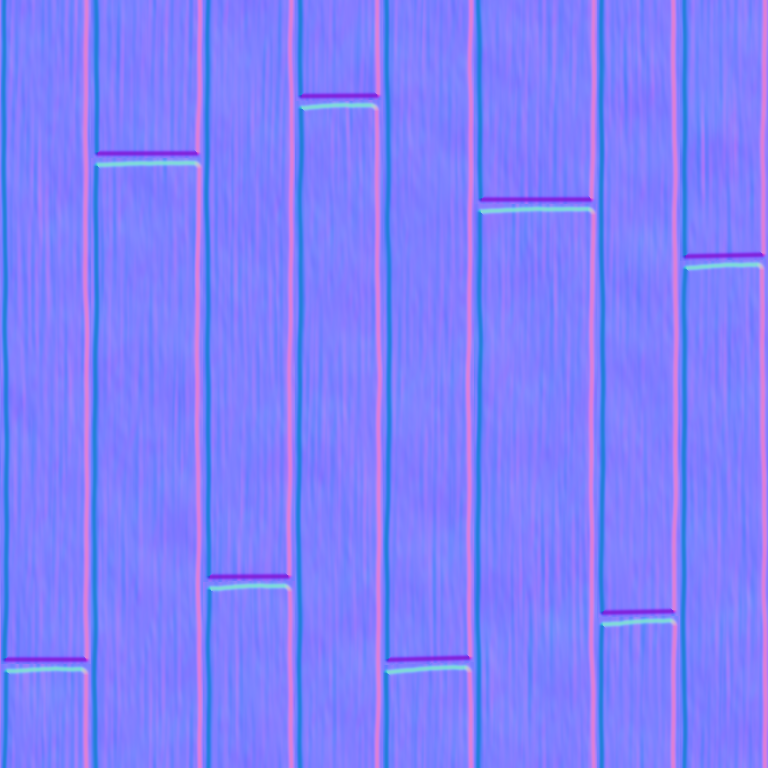
Reproduce this texture map procedurally as a Shadertoy shader.

```glsl
#define BOARDS 8
#define SEAM_SHIFT 0.0008
#define GROOVE_INSET 0.0062
#define BEVEL_WIDTH 0.0031
#define SIDE_SLOPE 1.08
#define END_SLOPE 1.0
#define EDGE_WOBBLE 0.0013
#define GRAIN_SLOPE 0.30
#define ROUGH_SLOPE 0.09
#define WARP_SLOPE 0.085

// Left edge of every board, and the height of its butt joint
const float SEAMS[9] = float[9](0.0, 0.1175, 0.2640, 0.3835, 0.4980, 0.6170, 0.7765, 0.884, 1.0);
const float JOINTS[8] = float[8](0.135, 0.794, 0.243, 0.869, 0.136, 0.734, 0.197, 0.661);

vec3 hash3(vec2 p) {
    vec3 q = vec3(dot(p, vec2(127.1, 311.7)), dot(p, vec2(269.5, 183.3)), dot(p, vec2(419.2, 371.9)));
    return fract(sin(q) * 43758.55);
}

// Slope of smooth bumps and dents scattered one per cell
vec2 cellularSlope(vec2 p) {
    vec2 cell = floor(p), slope = vec2(0.0);
    for (int j = -1; j <= 1; j++) {
        for (int i = -1; i <= 1; i++) {
            vec2 neighbour = cell + vec2(i, j);
            vec3 rnd = hash3(neighbour);
            vec2 offset = p - neighbour - rnd.xy;
            float falloff = max(0.0, 1.0 - dot(offset, offset));
            slope += offset * falloff * falloff * (2.0 * rnd.z - 1.0) * 2.0;
        }
    }
    return slope;
}

// Uneven saw cut along a board edge
float wobble(float t, float seed) {
    float kink = sin(t * 17.0 + seed * 2.3 + 1.5 * sin(t * 13.0 + seed));
    return EDGE_WOBBLE * (0.9 * sin(t * 7.0 + seed) + 0.6 * kink + 0.3 * sin(t * 61.0 + seed * 4.1));
}

// Outward direction (xy) and signed distance (z) of a rounded box
vec3 roundedBox(vec2 p, vec2 halfSize, float radius) {
    vec2 q = abs(p) - halfSize + radius;
    vec2 outside = max(q, 0.0);
    float dist = length(outside) + min(max(q.x, q.y), 0.0) - radius;
    vec2 axis = q.x > q.y ? vec2(1.0, 0.0) : vec2(0.0, 1.0);
    vec2 dir = min(q.x, q.y) > 0.0 ? normalize(outside) : axis;
    return vec3(dir * sign(p), dist);
}

void mainImage(out vec4 fragColor, in vec2 fragCoord) {
    vec2 uv = fragCoord / iResolution.xy;
    float x = fract(uv.x - SEAM_SHIFT);

    // Find the board
    int id = 0;
    for (int i = 1; i < BOARDS; i++) {
        if (x >= SEAMS[i]) id = i;
    }
    vec3 rnd = hash3(vec2(float(id), 3.7));
    float width = SEAMS[id + 1] - SEAMS[id];
    float across = (x - SEAMS[id]) / width;

    // Run along the board from its joint, which is slightly tilted
    float tilt = (rnd.x - 0.2) * 0.004 * (across - 0.5);
    float along = fract(uv.y - JOINTS[id] - tilt);

    // Board outline with wavering sides and a top end that sags on the left
    float left = SEAMS[id] + GROOVE_INSET + wobble(along, rnd.y * 40.0);
    float right = SEAMS[id + 1] - GROOVE_INSET + wobble(along, rnd.z * 40.0 + 2.0);
    float sag = 0.003 * (1.0 - smoothstep(0.0, 0.6, across));
    float top = 1.0 - GROOVE_INSET - sag + 0.3 * wobble(across * 0.8, rnd.x * 30.0);
    vec2 low = vec2(left, GROOVE_INSET);
    vec2 high = vec2(right, top);
    vec2 p = vec2(x, along) - 0.5 * (low + high);
    float radius = p.x > 0.0 && p.y > 0.0 ? 0.008 : 0.002;
    vec3 outline = roundedBox(p, 0.5 * (high - low), radius);

    // Soft bevel facing outward, flat on the board and in the groove
    float depth = outline.z / BEVEL_WIDTH;
    float bevel = exp(-depth * depth);
    vec2 slope = outline.xy * vec2(SIDE_SLOPE, END_SLOPE) * bevel;

    // Wood surface: long fibres, fine roughness and broad warping
    vec2 seed = vec2(float(id) * 31.0, float(id) * 17.0);
    vec2 wood = vec2(x + 0.001 * sin(along * 11.0 + rnd.x * 6.0), along);
    float patchiness = 0.85 + 0.15 * sin(across * 5.0 + rnd.y * 6.0) * sin(along * 13.0 + rnd.z * 6.0);
    vec2 grain = cellularSlope(wood * vec2(150.0, 8.0) + seed) * vec2(1.0, 0.05);
    vec2 rough = cellularSlope(wood * vec2(160.0, 40.0) + seed) * vec2(1.0, 0.6);
    vec2 warp = cellularSlope(wood * vec2(16.0, 12.0) + seed);
    vec2 surface = GRAIN_SLOPE * patchiness * grain + ROUGH_SLOPE * rough + WARP_SLOPE * warp;
    slope += surface * (1.0 - 0.7 * bevel);

    // Encode the tangent space normal
    vec3 normal = normalize(vec3(slope, 1.0));
    fragColor = vec4(normal * 0.5 + 0.5, 1.0);
}
```
